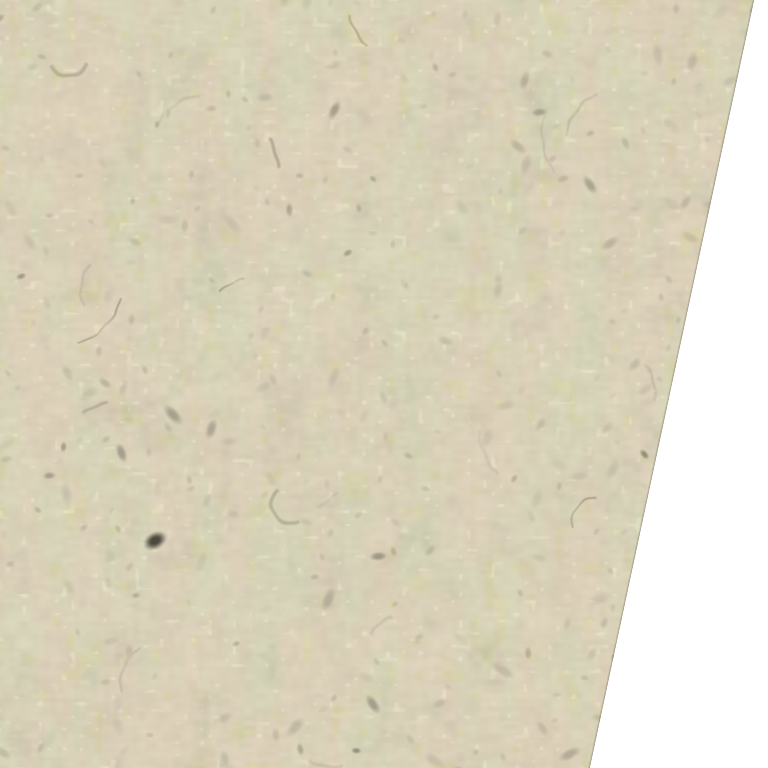
Write a Shadertoy shader that draws this texture.

```glsl
// Flecked recycled paper with hair fibres, cut along a slanted right edge
#define PINK_PAPER   vec3(0.858, 0.812, 0.722)
#define GREEN_PAPER  vec3(0.838, 0.828, 0.722)
#define YELLOW_STAIN vec3(0.835, 0.815, 0.600)
#define FLECK_INK    vec3(0.330, 0.320, 0.270)
#define BACKDROP     vec3(1.0)
#define EDGE_BOTTOM  0.768
#define EDGE_SLOPE   0.214
#define GRAIN        0.060
#define SPECK_CELLS  24.0
#define FIBRE_CELLS  8.0

// Integer hash: three random values in 0..1 per cell and layer
vec3 hash3(vec2 cell, int layer) {
    uvec3 v = uvec3(ivec3(ivec2(cell), layer)) * 1664525u + 1013904223u;
    v.x += v.y * v.z; v.y += v.z * v.x; v.z += v.x * v.y;
    v ^= v >> 16u;
    v.x += v.y * v.z; v.y += v.z * v.x; v.z += v.x * v.y;
    return vec3(v >> 8u) / 16777216.0;
}

float noise(vec2 p, int layer) {
    vec2 i = floor(p), f = fract(p);
    f = f * f * (3.0 - 2.0 * f);
    float low  = mix(hash3(i, layer).x, hash3(i + vec2(1, 0), layer).x, f.x);
    float high = mix(hash3(i + vec2(0, 1), layer).x, hash3(i + vec2(1, 1), layer).x, f.x);
    return mix(low, high, f.y);
}

vec2 rotate(vec2 p, float angle) {
    float c = cos(angle), s = sin(angle);
    return vec2(c * p.x - s * p.y, s * p.x + c * p.y);
}

// Distance to an arc whose middle lies at the origin
float arcDistance(vec2 p, float radius, float halfAngle) {
    p.y += radius;
    p.x = abs(p.x);
    vec2 tip = vec2(sin(halfAngle), cos(halfAngle));
    return tip.y * p.x > tip.x * p.y ? length(p - tip * radius)
                                     : abs(length(p) - radius);
}

// Soft oval spot
float spot(vec2 p, vec2 size) {
    return 1.0 - smoothstep(0.25, 1.15, length(p / size));
}

// Scattered specks: mostly faint, a few dark
float specks(vec2 uv) {
    float ink = 0.0;
    vec2 home = floor(uv * SPECK_CELLS);
    for (int y = -1; y <= 1; y++)
    for (int x = -1; x <= 1; x++) {
        vec2 cell = home + vec2(x, y);
        vec3 place = hash3(cell, 11), form = hash3(cell, 12);
        vec2 p = rotate(uv - (cell + place.xy) / SPECK_CELLS, 6.283 * form.x);
        vec2 size = mix(vec2(0.006, 0.004), vec2(0.017, 0.008), form.y * form.y);
        float strength = 0.05 + 0.13 * form.z + 0.32 * pow(form.z, 14.0);
        ink = max(ink, spot(p, size) * strength * step(place.z, 0.5));
    }
    return ink;
}

// Curved hairs that fade in and out along their length
float fibres(vec2 uv) {
    float ink = 0.0;
    vec2 home = floor(uv * FIBRE_CELLS);
    for (int y = -1; y <= 1; y++)
    for (int x = -1; x <= 1; x++) {
        vec2 cell = home + vec2(x, y);
        vec3 place = hash3(cell, 21), form = hash3(cell, 22), look = hash3(cell, 23);
        vec2 p = rotate(uv - (cell + place.xy) / FIBRE_CELLS, 6.283 * form.x);
        float radius = mix(0.022, 0.09, form.y);
        float halfLength = mix(0.014, 0.042, form.z);
        p.y += 0.004 * (noise(p * 60.0, 24) - 0.5);
        float d = arcDistance(p, radius, halfLength / radius);
        float line = 1.0 - smoothstep(0.0, mix(0.0025, 0.0045, look.x), d);
        float fade = 0.45 + 0.55 * noise(uv * 45.0, 25);
        ink = max(ink, line * fade * mix(0.12, 0.42, look.y * look.y) * step(place.z, 0.42));
    }
    return ink;
}

vec3 paper(vec2 uv) {
    // Pink and green pulp in soft vertical streaks
    float tint = 0.40 * noise(uv * vec2(26.0, 7.0), 1) + 0.35 * noise(uv * vec2(60.0, 24.0), 2)
               + 0.25 * noise(uv * 8.0, 3);
    vec3 color = mix(PINK_PAPER, GREEN_PAPER, smoothstep(0.36, 0.66, tint));

    // Yellow stains and pale flecks
    float stain = smoothstep(0.68, 0.95, noise(uv * vec2(55.0, 42.0), 4));
    color = mix(color, YELLOW_STAIN, 0.38 * stain);
    float pale = smoothstep(0.80, 1.0, noise(uv * vec2(95.0, 120.0), 5));
    color += 0.045 * pale;

    // Fine woven grain and broad grey clouds
    float grain = 0.40 * noise(uv * vec2(65.0, 170.0), 6) + 0.35 * noise(uv * vec2(130.0, 75.0), 7)
                + 0.25 * noise(uv * 30.0, 8);
    color += GRAIN * (grain - 0.5);
    float cloud = smoothstep(0.55, 0.95, noise(uv * vec2(34.0, 26.0), 9));
    color -= vec3(0.040, 0.032, 0.030) * cloud * noise(uv * 90.0, 10);

    // Flecks, hairs and one dark chip
    color = mix(color, FLECK_INK, max(specks(uv), fibres(uv)));
    float chip = spot(rotate(uv - vec2(0.202, 0.296), -0.5), vec2(0.016, 0.011));
    return mix(color, 0.6 * FLECK_INK, 0.85 * chip);
}

void mainImage(out vec4 fragColor, in vec2 fragCoord) {
    vec2 uv = fragCoord / iResolution.y;
    float pixel = 1.0 / iResolution.y;

    // Cut edge with a thin shaded rim
    float inside = (EDGE_BOTTOM + EDGE_SLOPE * uv.y - uv.x) / length(vec2(1.0, EDGE_SLOPE));
    vec3 color = paper(uv) * (1.0 - 0.22 * (1.0 - smoothstep(0.0, 0.003, inside)));
    color = mix(BACKDROP, color, smoothstep(-0.5 * pixel, 0.5 * pixel, inside));
    fragColor = vec4(color, 1.0);
}
```
